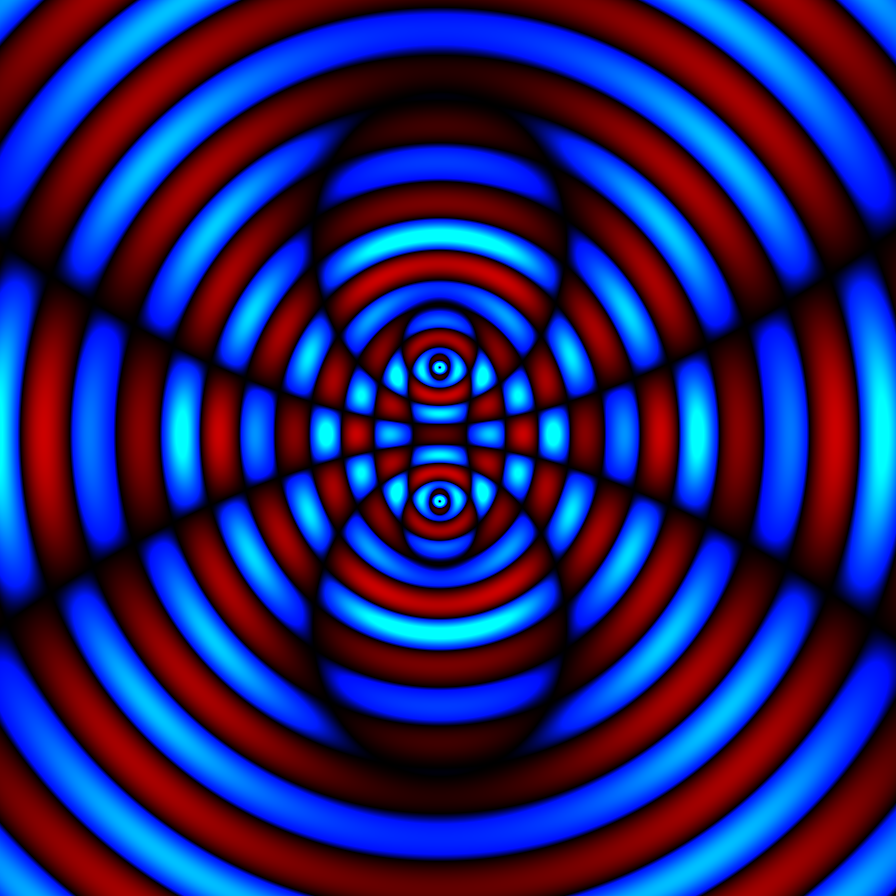
Write a WebGL 1 fragment shader that draws this background.

```glsl
precision highp float;

uniform vec2 u_resolution;

// Phase grows with the square root of distance, so rings widen outwards
float wavePhase(vec2 point, vec2 source) {
  return 77.6 * sqrt(distance(point, source));
}

void main() {
  vec2 point = gl_FragCoord.xy / u_resolution;
  vec2 center = vec2(0.4908, 0.5152);
  vec2 offset = vec2(0.0, 0.0747);

  float upperPhase = wavePhase(point, center + offset);
  float lowerPhase = wavePhase(point, center - offset);

  // Interference of the two sources, and its half-frequency undertone
  float wave = 0.5 * (sin(upperPhase) + sin(lowerPhase));
  float undertone = sin(0.5 * upperPhase) + sin(0.5 * lowerPhase);

  float crest = max(wave, 0.0);
  float trough = max(-wave, 0.0);
  float centerGlow = 0.6 * exp(-6.0 * distance(point, center));

  // Red crests, blue troughs with cyan cores
  float red = pow(crest, 0.8) * (0.65 + 0.1 * undertone);
  float green = pow(trough, 1.4) * (0.72 + 0.24 * undertone + centerGlow);
  float blue = 5.0 * trough;

  gl_FragColor = vec4(clamp(vec3(red, green, blue), 0.0, 1.0), 1.0);
}
```
